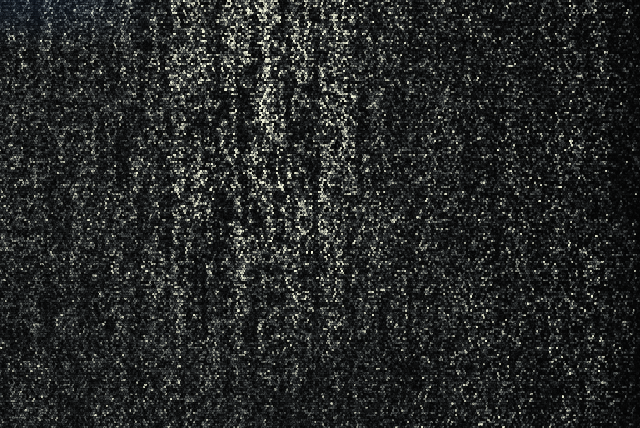
A WebGL 1 fragment shader for this texture:

```glsl
precision highp float;
// Dark sequined cloth: a fine staggered grid of small reflective scales.
// Each scale gets a random exponential brightness, scaled by a broad light
// pool, thin vertical streaks and small clumps of scales tilted alike.
uniform vec2 u_resolution;

float hash(vec2 p) {
  vec3 q = fract(vec3(p.xyx) * 0.1031);
  q += dot(q, q.yzx + 33.33);
  return fract((q.x + q.y) * q.z);
}

float noise(vec2 p) {
  vec2 i = floor(p);
  vec2 f = fract(p);
  f = f * f * (3.0 - 2.0 * f);
  float low = mix(hash(i), hash(i + vec2(1.0, 0.0)), f.x);
  float high = mix(hash(i + vec2(0.0, 1.0)), hash(i + vec2(1.0)), f.x);
  return mix(low, high, f.y);
}

float bell(float x, float centre, float width) {
  float d = (x - centre) / width;
  return exp(-d * d);
}

// Mean light over the cloth: a central pool, a soft wash and bright threads
float lightPool(vec2 uv) {
  float lift = smoothstep(0.02, 0.58, uv.y);
  float pool = bell(uv.x, 0.42, 0.145) * lift;
  float wash = bell(uv.x, 0.3, 0.42) * mix(0.6, 1.0, lift);
  float threads = bell(uv.x, 0.41, 0.015) * bell(uv.y, 0.72, 0.22)
                + bell(uv.x, 0.47, 0.012) * smoothstep(0.3, 0.9, uv.y)
                + bell(uv.x, 0.545, 0.012) * smoothstep(0.5, 1.0, uv.y)
                + bell(uv.x, 0.29, 0.015) * smoothstep(0.35, 0.9, uv.y)
                + bell(uv.x, 0.375, 0.012) * bell(uv.y, 0.48, 0.14);
  float edge = 1.0 - 0.6 * smoothstep(0.93, 1.0, uv.x);
  return (0.074 + 0.052 * wash + 0.115 * pool + 0.07 * threads) * edge;
}

// Ragged vertical bands and clumps, strongest inside the central pool
float streaks(vec2 uv, float focus) {
  float thin = noise(vec2(uv.x * 150.0, uv.y * 8.0 + 3.0));
  float broad = noise(vec2(uv.x * 75.0 + 17.0, uv.y * 3.0));
  float clump = noise(uv * vec2(135.0, 80.0) + 41.0);
  float band = 0.36 * thin + 0.24 * broad + 0.4 * clump;
  float contrast = smoothstep(0.27, 0.74, band);
  return mix(1.0, 0.12 + 1.8 * contrast, mix(0.6, 1.0, focus));
}

void main() {
  vec2 uv = gl_FragCoord.xy / u_resolution;
  float aspect = u_resolution.x / u_resolution.y;

  // Staggered scale grid
  vec2 grid = vec2(uv.x * aspect, uv.y) * 184.0;
  grid.x += 0.5 * mod(floor(grid.y), 2.0);
  vec2 cell = floor(grid);
  vec2 jitter = vec2(hash(cell + 7.1), hash(cell + 19.7)) - 0.5;
  float d = length(fract(grid) - 0.5 - 0.3 * jitter);
  float blur = 184.0 / u_resolution.y;
  float scale = 1.0 - smoothstep(0.48 - 0.5 * blur, 0.48 + 0.75 * blur, d);

  // Light is sampled at the cell centre so that each scale is uniform
  vec2 centre = (cell + 0.5) / 184.0;
  centre.x /= aspect;
  float focus = bell(uv.x, 0.4, 0.19) * smoothstep(0.0, 0.5, uv.y);
  float mean = lightPool(centre) * streaks(centre, focus);
  float glint = -log(max(hash(cell + 53.0), 0.001));
  float sparse = 0.85 + 0.25 * focus + 0.4 * smoothstep(0.4, 0.9, uv.x);
  glint = pow(glint, sparse);
  float light = mean * glint * (0.25 + 1.1 * scale);

  // Fine thread grain between the scales
  float grain = hash(floor(vec2(uv.x * aspect, uv.y) * 342.0) + 91.0);
  light *= 0.65 + 0.7 * grain;
  light += 0.012 + 0.045 * grain * (1.0 - 0.6 * smoothstep(0.6, 1.0, uv.x));
  light = min(light, 0.55 + 0.4 * (1.0 - exp(-max(light - 0.55, 0.0) * 2.0)));

  // Cool shadows, pale yellow highlights, a blue sheen at the top left
  vec3 tint = mix(vec3(0.93, 1.0, 1.02), vec3(1.0, 1.01, 0.91),
                  smoothstep(0.08, 0.65, light));
  vec3 colour = tint * light;
  float sheen = (1.0 - smoothstep(0.05, 0.3, uv.x)) * smoothstep(0.87, 1.0, uv.y);
  colour += vec3(0.02, 0.045, 0.08) * sheen * (0.5 + 0.5 * scale);
  gl_FragColor = vec4(colour, 1.0);
}
```
